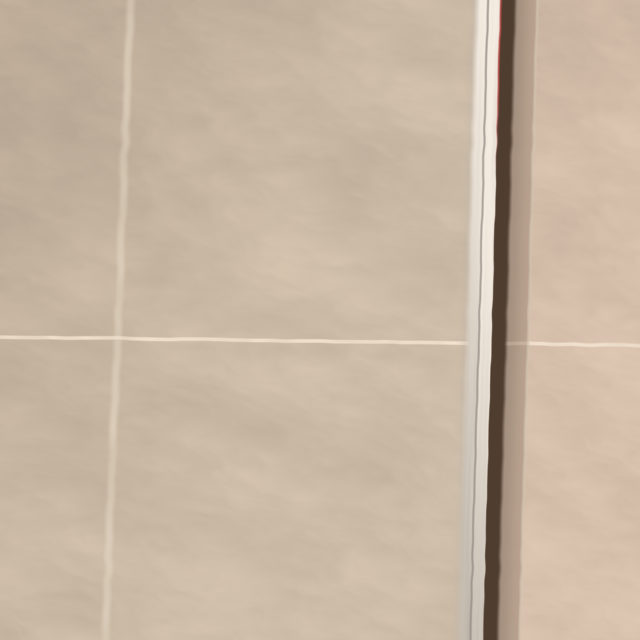
Reproduce this texture procedurally as a Shadertoy shader.

```glsl
// Beige stone wall tiles with pale grout, crossed by a leaning metal edge trim,
// a dark recess and a shaded return, with a pinker tile beyond the corner.
// Layers are soft bands over stretched fractal noise, lit by a broad gradient.

const vec3 TILE_SHADE  = vec3(0.735, 0.668, 0.592);
const vec3 TILE_LIGHT  = vec3(0.795, 0.730, 0.650);
const vec3 TILE_PINK   = vec3(0.835, 0.748, 0.668);
const vec3 GROUT_UP    = vec3(0.855, 0.800, 0.725);
const vec3 GROUT_CROSS = vec3(0.945, 0.885, 0.810);
const vec3 TRIM_BRIGHT = vec3(0.935, 0.900, 0.860);
const vec3 TRIM_DULL   = vec3(0.745, 0.710, 0.665);
const vec3 TRIM_SEAM   = vec3(0.580, 0.550, 0.520);
const vec3 RECESS      = vec3(0.310, 0.240, 0.190);
const vec3 RETURN_SIDE = vec3(0.645, 0.565, 0.500);
const vec3 RED_FRINGE  = vec3(0.720, 0.270, 0.250);

// Horizontal positions at the bottom edge, and the lean toward the top
const float TRIM_LEAN    = 0.0275;
const float TRIM_LEFT    = 0.717;
const float SEAM_X       = 0.735;
const float TRIM_RIGHT   = 0.755;
const float RECESS_RIGHT = 0.778;
const float RETURN_RIGHT = 0.812;
const float GROUT_X      = 0.165;
const float GROUT_LEAN   = 0.039;
const float GROUT_Y      = 0.474;
const float GROUT_SLOPE  = -0.0135;

const float GROUT_X_HALF = 0.0055;
const float GROUT_Y_HALF = 0.0028;
const float MOTTLE       = 0.115;
const float GRAIN        = 0.050;

float hash(vec2 p) {
    vec3 q = fract(vec3(p.xyx) * 0.1031);
    q += dot(q, q.yzx + 33.33);
    return fract((q.x + q.y) * q.z);
}

float noise(vec2 p) {
    vec2 cell = floor(p), f = fract(p);
    f = f * f * (3.0 - 2.0 * f);
    return mix(mix(hash(cell), hash(cell + vec2(1, 0)), f.x),
               mix(hash(cell + vec2(0, 1)), hash(cell + vec2(1, 1)), f.x), f.y);
}

float fbm(vec2 p) {
    float sum = 0.0, amp = 0.5;
    for (int i = 0; i < 5; i++) {
        sum += amp * noise(p);
        p = mat2(1.6, 0.5, -0.5, 1.6) * p * 1.15 + 7.3;
        amp *= 0.53;
    }
    return sum;
}

// Soft line of a given half width around zero
float line(float d, float halfWidth, float blur) {
    return 1.0 - smoothstep(halfWidth - blur, halfWidth + blur, abs(d));
}

// Soft step, one to the right of an edge
float past(float x, float edge, float blur) {
    return smoothstep(edge - blur, edge + blur, x);
}

// Cloudy stone with fine streaks drifting down to the right
float stone(vec2 p) {
    vec2 q = vec2(p.x, p.y + 0.22 * p.x);
    float cloud = fbm(q * vec2(7.0, 12.0)) - 0.5;
    float streak = fbm(q * vec2(28.0, 62.0) + 4.0 * cloud) - 0.5;
    return MOTTLE * cloud + GRAIN * streak;
}

void mainImage(out vec4 fragColor, in vec2 fragCoord) {
    vec2 uv = fragCoord / iResolution.xy;
    float blur = max(0.0015, 0.75 / iResolution.x);
    float wobble = 0.0016 * (noise(vec2(3.0, uv.y * 45.0)) - 0.5);
    float x = uv.x - TRIM_LEAN * uv.y + wobble;

    // Left tiles: darker toward the upper left
    float light = smoothstep(-0.1, 0.75, uv.x * 0.75 + (1.0 - uv.y) * 0.55);
    vec3 color = mix(TILE_SHADE, TILE_LIGHT, light);

    // Pink tile behind the corner, then the shaded return before it
    vec3 pink = TILE_PINK * mix(1.015, 0.975, uv.y);
    float beyond = past(x, RETURN_RIGHT, 0.003);
    color = mix(color, pink, beyond);
    color *= 1.0 + stone(uv + vec2(3.0 * beyond, 0.0));

    // Grout: a wide blurred upright joint and a thin crisp cross joint
    float upright = uv.x - GROUT_X - GROUT_LEAN * uv.y + 2.0 * wobble;
    float wear = 0.6 + 0.4 * noise(vec2(uv.y * 24.0, 8.0));
    color = mix(color, GROUT_UP, wear * line(upright, GROUT_X_HALF, 0.0045));
    float ripple = 0.002 * (noise(vec2(uv.x * 38.0, 2.0)) - 0.5);
    float cross = uv.y - GROUT_Y - GROUT_SLOPE * uv.x + ripple;
    float crossWear = 0.75 + 0.25 * noise(vec2(uv.x * 60.0, 5.0));
    float crossLine = crossWear * line(cross, GROUT_Y_HALF, blur);
    color = mix(color, GROUT_CROSS, crossLine);

    // Metal trim: soft glow on its left, bright at the top, split by a seam
    color = mix(color, TRIM_DULL, 0.35 * past(x, TRIM_LEFT - 0.008, 0.010));
    color = mix(color, pink * (1.0 + stone(uv + vec2(3.0, 0.0))), beyond);
    color = mix(color, GROUT_CROSS, beyond * crossLine);
    float shine = smoothstep(-0.15, 0.95, uv.y + 0.25 * past(x, SEAM_X, 0.004));
    vec3 trim = mix(TRIM_DULL, TRIM_BRIGHT, shine);
    trim *= 0.97 + 0.06 * noise(vec2(x * 260.0, uv.y * 5.0));
    trim = mix(trim, TRIM_SEAM, 0.75 * line(x - SEAM_X, 0.0016, blur));
    float inTrim = past(x, TRIM_LEFT, 0.006) * (1.0 - past(x, TRIM_RIGHT, blur));
    color = mix(color, trim, inTrim);

    // Recess fading into the return, edged by a thin highlight
    vec3 shade = mix(RECESS, RETURN_SIDE, past(x, RECESS_RIGHT, 0.004));
    shade *= 1.0 + 0.12 * smoothstep(RECESS_RIGHT, RETURN_RIGHT, x);
    shade = mix(shade, GROUT_CROSS, 0.3 * crossLine * past(x, RECESS_RIGHT, 0.004));
    color = mix(color, shade, past(x, TRIM_RIGHT, blur) * (1.0 - beyond));
    color = mix(color, GROUT_UP, 0.5 * line(x - RETURN_RIGHT, 0.002, 0.002));
    float fringe = line(x - TRIM_RIGHT, 0.0015, blur) * smoothstep(0.72, 0.88, uv.y);
    color = mix(color, RED_FRINGE, 0.75 * fringe);

    fragColor = vec4(clamp(color, 0.0, 1.0), 1.0);
}
```
